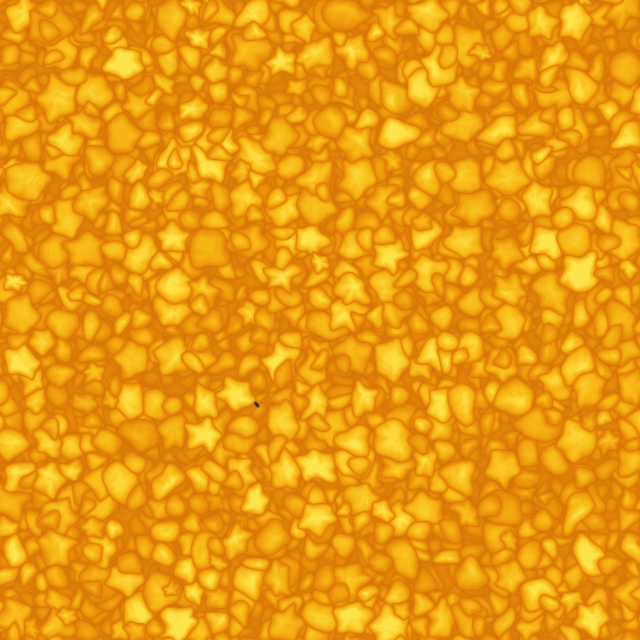
Reproduce this texture procedurally as a three.js fragment shader.

```glsl
// Draws a dense heap of puffy golden stars and pebbles with soft amber creases.
varying vec2 vUv;

const float TAU = 6.2831853;
const vec3 CREASE = vec3(0.815, 0.435, 0.02);
const vec3 AMBER = vec3(0.91, 0.56, 0.04);
const vec3 GOLD = vec3(0.97, 0.73, 0.09);
const vec3 LEMON = vec3(1.0, 0.89, 0.30);
const vec3 SPECK = vec3(0.15, 0.14, 0.20);

vec3 hash3(vec2 cell, float seed) {
  vec3 p = fract(vec3(cell, seed) * vec3(0.1031, 0.1030, 0.0973));
  p += dot(p, p.yxz + 33.33);
  return fract((p.xxy + p.yxx) * p.zyx);
}

float gradientDot(vec2 cell, vec2 offset) {
  float angle = TAU * hash3(cell, 91.0).x;
  return dot(vec2(cos(angle), sin(angle)), offset);
}

// Gradient noise, about -0.7 to 0.7
float gradientNoise(vec2 p) {
  vec2 i = floor(p);
  vec2 f = fract(p);
  vec2 u = f * f * f * (f * (f * 6.0 - 15.0) + 10.0);
  vec2 e = vec2(1.0, 0.0);
  float low = mix(gradientDot(i, f), gradientDot(i + e, f - e), u.x);
  float high = mix(gradientDot(i + e.yx, f - e.yx), gradientDot(i + e.xx, f - e.xx), u.x);
  return mix(low, high, u.y);
}

vec2 rotate(vec2 p, float angle) {
  float c = cos(angle);
  float s = sin(angle);
  return vec2(c * p.x - s * p.y, s * p.x + c * p.y);
}

// Radial distance to a soft-tipped shape with the given number of points
float pointedShape(vec2 p, float points, float notch, float radius) {
  float turn = fract(atan(p.y, p.x) * points / TAU);
  float fromTip = 1.0 - abs(turn * 2.0 - 1.0);
  float dent = sin(1.5 * sqrt(fromTip * fromTip + 0.04));
  return length(p) - radius * (1.0 - notch * dent);
}

// Paints one layer of scattered grains over the tone below it
float paintGrains(float tone, vec2 uv, float cells, float seed,
                  float coverage, float starShare, float brightness) {
  vec2 grid = uv * cells;
  vec2 home = floor(grid);
  for (int j = -1; j <= 1; j++) {
    for (int i = -1; i <= 1; i++) {
      vec2 cell = home + vec2(float(i), float(j));
      vec3 place = hash3(cell, seed);
      vec3 form = hash3(cell, seed + 17.0);
      vec3 look = hash3(cell, seed + 41.0);
      if (place.z > coverage) continue;

      // Shape: five-point star or stretched, rounded pebble
      float star = step(form.x, starShare);
      vec2 p = rotate(grid - cell - mix(vec2(0.2), vec2(0.8), place.xy), form.y * TAU);
      float stretch = mix(mix(1.0, 1.7, look.x), mix(1.0, 1.3, look.x), star);
      p *= vec2(inversesqrt(stretch), sqrt(stretch));
      float radius = mix(0.46, 0.60, form.z) + 0.05 * star;
      float notch = mix(0.06 + 0.26 * look.y, 0.20 + 0.16 * look.y, star);
      float points = mix(3.0, 5.0, star);
      float dist = pointedShape(p, points, notch, radius) / cells;

      // Shading: dark rim, inflated body, pale off-centre sheen
      float depth = max(-dist, 0.0);
      float bulge = 1.0 - exp(-depth / 0.0062);
      vec2 s = p / radius - vec2(0.0, 0.2);
      float sheen = exp(-14.0 * s.y * s.y - 4.0 * s.x * s.x) * look.y;
      float level = brightness * mix(0.62, 1.25, look.z) + 0.05 * star;
      float body = 0.04 + bulge * (level + 0.26 * sheen * bulge);
      float shadow = 1.0 - 0.65 * exp(-max(dist, 0.0) / 0.0035);
      tone = mix(body, tone * shadow, smoothstep(-0.001, 0.001, dist));
    }
  }
  return tone;
}

vec3 goldRamp(float tone) {
  vec3 color = mix(CREASE, AMBER, smoothstep(-0.12, 0.32, tone));
  color = mix(color, GOLD, smoothstep(0.22, 0.68, tone));
  return mix(color, LEMON, smoothstep(0.60, 1.05, tone));
}

void main() {
  // Gentle warp makes outlines irregular
  vec2 warp = vec2(gradientNoise(vUv * 30.0), gradientNoise(vUv * 30.0 + 57.0));
  vec2 uv = vUv + 0.011 * warp;

  // Layers from the buried pebbles up to the stars and loose chips
  float tone = 0.20 + 0.08 * gradientNoise(vUv * 40.0);
  tone = paintGrains(tone, uv, 36.0, 3.0, 1.0, 0.0, 0.50);
  tone = paintGrains(tone, uv, 25.0, 11.0, 0.92, 0.20, 0.64);
  tone = paintGrains(tone, uv, 17.0, 23.0, 0.70, 0.70, 0.70);
  tone = paintGrains(tone, uv, 31.0, 37.0, 0.20, 0.10, 0.68);

  // Broad light variation and faint pale wrinkles
  tone *= 1.0 + 0.3 * gradientNoise(vUv * 6.0 + 8.0);
  float wrinkle = 1.0 - abs(gradientNoise(uv * 75.0)) * 2.5;
  tone += 0.12 * tone * wrinkle;
  vec3 color = goldRamp(tone);

  // A single tiny dark speck
  vec2 q = rotate(vUv - vec2(0.401, 0.368), 0.9) * vec2(1.0, 2.0);
  color = mix(SPECK, color, smoothstep(0.002, 0.008, length(q)));
  gl_FragColor = vec4(color, 1.0);
}
```
